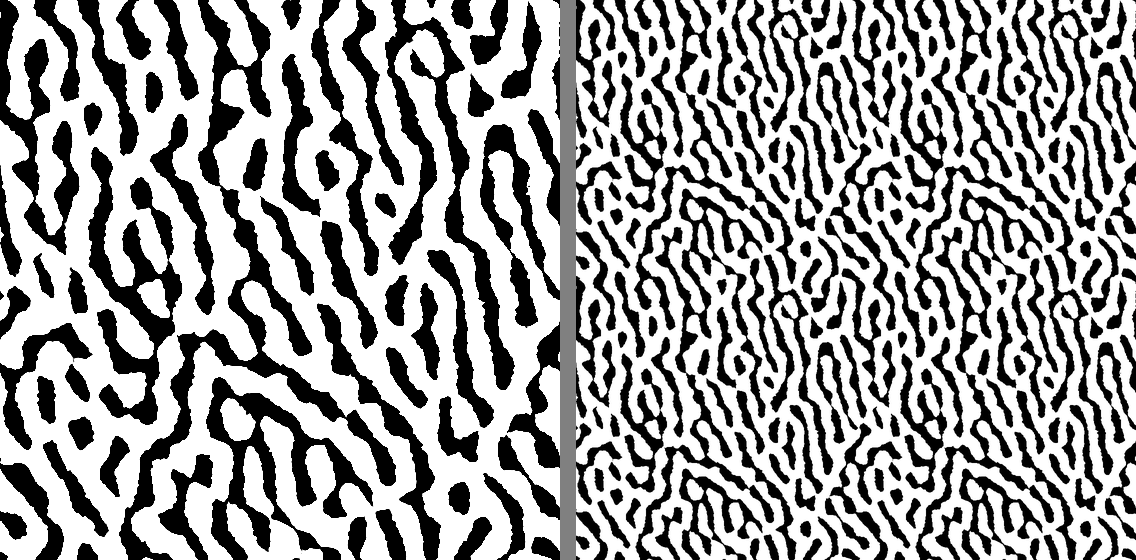
Left, the tile; right, the same tile 2 across and 2 down.
A three.js fragment shader for this pattern:

```glsl
// Seamless animal print: black, slanted, elongated blotches on white.
#define FREQ 16.5       // density of the blotches
#define FREQ_SPREAD 2.1 // variation of the blotch size
#define SLANT 0.24      // mean lean in radians, top towards the left
#define FAN 0.56        // spread of the lean; larger makes shorter blotches
#define STRETCH 1.3     // lengthening along the lean
#define LEVEL 0.34      // threshold that sets the share of black
#define EDGE 0.02       // half width of the soft edge, in field units
#define WOBBLE 0.013    // size of the outline bends
#define RAGGED 0.005    // size of the fine outline roughness
#define INK vec3(0.0)
#define PAPER vec3(1.0)

varying vec2 vUv;

const float TAU = 6.2831853;

float hash(vec2 p) {
  vec3 q = fract(vec3(p.xyx + 57.0) * vec3(0.1031, 0.1030, 0.0973));
  q += dot(q, q.yzx + 33.33);
  return fract((q.x + q.y) * q.z);
}

// Value noise that wraps after "cells" lattice steps
float wrapNoise(vec2 uv, float cells, float seed) {
  vec2 p = uv * cells;
  vec2 i = floor(p);
  vec2 f = fract(p);
  f = f * f * (3.0 - 2.0 * f);
  vec2 a = mod(i, cells) + seed;
  vec2 b = mod(i + 1.0, cells) + seed;
  return mix(mix(hash(a), hash(vec2(b.x, a.y)), f.x),
             mix(hash(vec2(a.x, b.y)), hash(b), f.x), f.y);
}

vec2 wrapOffset(vec2 uv, float cells) {
  return vec2(wrapNoise(uv, cells, 11.0), wrapNoise(uv, cells, 143.0)) - 0.5;
}

// Sum of waves with whole-number frequencies, so the field tiles.
// Returns the field and its two quadrature parts, for the local amplitude.
vec3 waveField(vec2 uv) {
  float c = cos(SLANT);
  float s = sin(SLANT);
  vec3 sum = vec3(0.0);
  float power = 0.0;
  for (int x = 3; x <= 20; x++) {
    for (int y = -13; y <= 17; y++) {
      vec2 k = vec2(float(x), float(y));
      vec2 q = vec2(c * k.x + s * k.y, STRETCH * (c * k.y - s * k.x));
      float len = length(q);
      float radial = (len - FREQ) / FREQ_SPREAD;
      float lean = q.y / (len * FAN);
      float falloff = radial * radial + lean * lean;
      if (falloff > 6.0) continue;
      float weight = exp(-0.25 * falloff);
      float phase = TAU * (dot(k, uv) + hash(k));
      sum += weight * vec3(cos(phase), sin(phase) * q / len);
      power += weight * weight;
    }
  }
  return sum / sqrt(0.5 * power);
}

void main() {
  // Bend and roughen the outlines
  vec2 uv = vUv + WOBBLE * wrapOffset(vUv, 26.0)
                + RAGGED * wrapOffset(vUv, 150.0);

  // Even out the amplitude so that blotches have similar widths
  vec3 wave = waveField(uv);
  float field = wave.x / sqrt(max(length(wave), 0.0001));

  float blotch = smoothstep(LEVEL - EDGE, LEVEL + EDGE, field);
  gl_FragColor = vec4(mix(PAPER, INK, blotch), 1.0);
}
```
